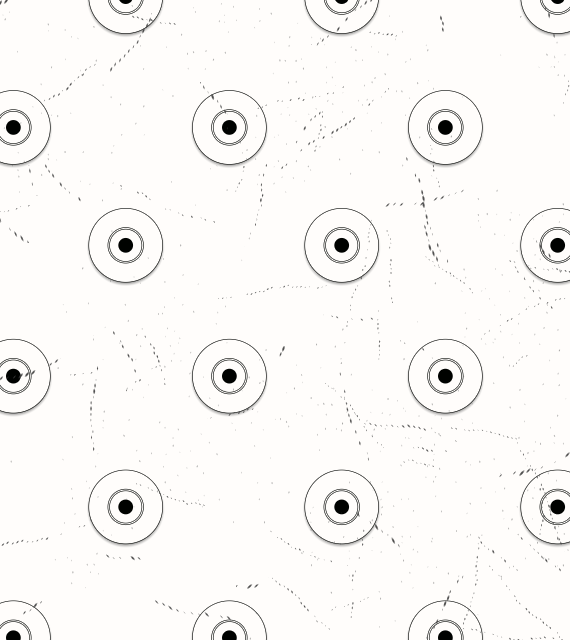
Reproduce this pattern procedurally as a Shadertoy shader.

```glsl
// Staggered rows of thin-ringed discs with solid hubs and soft drop shadows on warm white,
// worn by chains of slanted specks and fine dust. Discs come from a folded lattice with
// one tightened row gap; the wear is scattered with a sine hash. Unit: canvas height.

const vec3 PAPER = vec3(1.0, 0.993, 0.985);
const vec3 INK = vec3(0.0, 0.008, 0.0);
const vec3 WEAR = vec3(0.24);

const vec2 PITCH = vec2(0.3375, 0.2044);  // column and row spacing
const vec2 LATTICE_START = vec2(0.0209, 0.0035);
const float STAGGER = 0.1755;
const float SEAM_Y = 0.709;               // height of the tightened row gap
const float SEAM_SHIFT = 0.0202;
const float LINE_WIDTH = 0.00095;
const int SCRATCHES = 72;

float hash(vec2 p) {
    return fract(sin(dot(p, vec2(127.1, 311.7))) * 43758.5453);
}

float noise(vec2 p) {
    vec2 i = floor(p), f = fract(p);
    f = f * f * (3.0 - 2.0 * f);
    return mix(mix(hash(i), hash(i + vec2(1, 0)), f.x),
               mix(hash(i + vec2(0, 1)), hash(i + vec2(1, 1)), f.x), f.y);
}

// Antialiased coverage of a signed distance
float fill(float d, float px) {
    return clamp(0.5 - d / px, 0.0, 1.0);
}

// Coverage of a thin ring, also right when it is narrower than a pixel
float ring(float r, float radius, float px) {
    float d = r - radius, h = 0.5 * LINE_WIDTH;
    return fill(d - h, px) - fill(d + h, px);
}

// Offset from the centre of the nearest disc
vec2 discOffset(vec2 p) {
    p.y += SEAM_SHIFT * step(SEAM_Y, p.y);
    p -= LATTICE_START;
    float row = floor(p.y / PITCH.y + 0.5);
    float x = p.x - STAGGER * mod(row, 2.0);
    return vec2(mod(x + 0.5 * PITCH.x, PITCH.x) - 0.5 * PITCH.x, p.y - row * PITCH.y);
}

vec3 drawDisc(vec3 base, vec2 q, float px) {
    const float RADIUS = 0.0577;
    float r = length(q);
    float shadowEdge = length(q + vec2(0.0, 0.0030)) - RADIUS;
    float shadow = 0.5 * (1.0 - smoothstep(-0.0035, 0.0040, shadowEdge));
    vec3 col = mix(base, vec3(0.3), shadow);
    col = mix(col, PAPER, fill(r - RADIUS, px));
    float ink = max(ring(r, RADIUS, px), fill(r - 0.0115, px));
    ink = max(ink, max(ring(r, 0.0278, px), ring(r, 0.0252, px)));
    return mix(col, INK, ink);
}

// Slender ellipse; size holds its half width and half length
float speck(vec2 q, vec2 axis, vec2 size, float px) {
    vec2 local = vec2(dot(q, vec2(axis.y, -axis.x)), dot(q, axis));
    float faintness = min(1.0, 2.0 * size.x / px);
    return faintness * fill((length(local / size) - 1.0) * size.x, px);
}

// One wavering chain of specks that thins out towards its ends
float scratch(vec2 p, float seed, float aspect, float px) {
    vec2 centre = vec2(hash(vec2(seed, 1.3)) * aspect, hash(vec2(seed, 2.7)));
    float angle = 3.14159 * hash(vec2(seed, 3.1));
    float halfSpan = mix(0.025, 0.12, pow(hash(vec2(seed, 4.9)), 1.5));
    float weight = pow(hash(vec2(seed, 5.3)), 3.0);
    float gap = mix(0.0065, 0.012, weight);

    vec2 dir = vec2(cos(angle), sin(angle));
    vec2 q = p - centre;
    float along = dot(q, dir), across = dot(q, vec2(-dir.y, dir.x));
    if (abs(along) > halfSpan || abs(across) > 0.025) return 0.0;

    float id = floor(along / gap);
    float mid = (id + 0.5) * gap;
    float size = hash(vec2(id, seed + 6.1));
    float jitter = hash(vec2(id, seed + 7.7)) - 0.5;
    float sway = 0.004 * sin(mid * 45.0 + seed) + 0.008 * jitter * jitter * sign(jitter);
    float fade = 1.0 - abs(mid) / halfSpan;
    float present = step(hash(vec2(id, seed + 8.3)), 0.4 + 0.5 * fade);

    vec2 axis = normalize(dir + vec2(0.0, 0.8));
    float strength = size * (0.25 + 0.75 * weight) * (0.45 + 0.55 * fade);
    vec2 extent = vec2(mix(0.0004, 0.0023, strength), gap * mix(0.09, 0.62, strength));
    vec2 offset = dir * (along - mid) + vec2(-dir.y, dir.x) * (across - sway);
    return present * speck(offset, axis, extent, px);
}

// Faint grains gathered in loose patches
float dust(vec2 p, float px) {
    const float CELL = 0.012;
    vec2 id = floor(p / CELL);
    vec2 jitter = vec2(hash(id + 3.7), hash(id + 9.2)) - 0.5;
    float density = 0.22 * smoothstep(0.4, 0.9, noise(id * CELL * 8.0 + 4.0));
    float radius = mix(0.0004, 0.0008, hash(id + 17.5));
    vec2 q = p - (id + 0.5 + 0.7 * jitter) * CELL;
    return 0.5 * step(hash(id + 31.4), density)
         * speck(q, normalize(vec2(jitter.x, 1.0)), radius * vec2(1.0, 1.6), px);
}

void mainImage(out vec4 fragColor, in vec2 fragCoord) {
    float px = 1.0 / iResolution.y;
    vec2 p = fragCoord * px;
    float aspect = iResolution.x * px;

    vec3 col = drawDisc(PAPER, discOffset(p), px);

    // Wear lies over both paper and discs
    float wear = dust(p, px);
    for (int i = 0; i < SCRATCHES; i++)
        wear = max(wear, scratch(p, float(i) + 1.0, aspect, px));
    fragColor = vec4(mix(col, WEAR, 0.9 * wear), 1.0);
}
```
